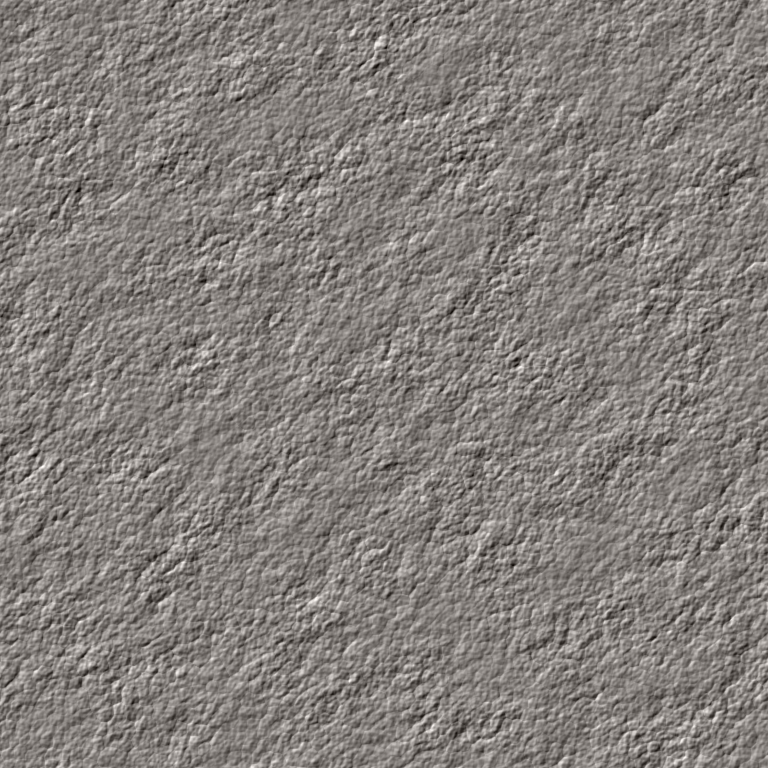
Write a Shadertoy shader that draws this texture.

```glsl
// Rough grey stone lit from the upper left.
// A height field of layered gradient noise and cellular grains, stretched
// slightly along a diagonal, is shaded by its slope towards the light.

const vec3 STONE = vec3(0.519, 0.499, 0.484);
const vec2 LIGHT_DIR = vec2(-0.707, 0.707);
const vec2 GRAIN_DIR = vec2(0.77, 0.64);
const float SLOPE_STEP = 0.001;
const float CONTRAST = 0.118;

vec2 hash2(vec2 cell) {
    vec3 h = fract(cell.xyx * vec3(0.1031, 0.1030, 0.0973));
    h += dot(h, h.yzx + 33.33);
    return fract((h.xx + h.yz) * h.zy);
}

// Dot product of a random unit gradient with the offset from its corner
float cornerRamp(vec2 cell, vec2 offset) {
    float angle = 6.28319 * hash2(cell).x;
    return dot(vec2(cos(angle), sin(angle)), offset);
}

float gradientNoise(vec2 p) {
    vec2 cell = floor(p);
    vec2 f = p - cell;
    vec2 w = f * f * f * (f * (f * 6.0 - 15.0) + 10.0);
    vec2 right = vec2(1.0, 0.0);
    vec2 up = vec2(0.0, 1.0);
    float low = mix(cornerRamp(cell, f), cornerRamp(cell + right, f - right), w.x);
    float high = mix(cornerRamp(cell + up, f - up), cornerRamp(cell + 1.0, f - 1.0), w.x);
    return mix(low, high, w.y);
}

// Rounded domes that meet in narrow creases
float cellularDomes(vec2 p) {
    vec2 cell = floor(p);
    float nearest = 4.0;
    for (int y = -1; y <= 1; y++) {
        for (int x = -1; x <= 1; x++) {
            vec2 neighbour = cell + vec2(x, y);
            vec2 away = neighbour + hash2(neighbour) - p;
            nearest = min(nearest, dot(away, away));
        }
    }
    return -nearest;
}

// Stretches features along the given direction
vec2 alongGrain(vec2 p, vec2 dir) {
    return vec2(0.92 * dot(p, dir), 1.05 * dot(p, vec2(-dir.y, dir.x)));
}

// Each layer is finer and steeper than the one before
float stoneHeight(vec2 p) {
    const mat2 turn = mat2(0.8, 0.6, -0.6, 0.8);
    float frequency = 14.0;
    float steepness = 0.22;
    vec2 q = p;
    float height = 0.0;
    for (int layer = 0; layer < 5; layer++) {
        height += steepness / frequency * gradientNoise(q * frequency + 17.3);
        q = turn * q;
        frequency *= 1.9;
        steepness *= 1.44;
    }
    float grainFrequency = 85.0;
    return height + 0.8 / grainFrequency * cellularDomes(p * grainFrequency + 41.0);
}

// Positive on faces turned towards the light
float slopeToLight(vec2 p, vec2 light, float reach) {
    float nearSide = stoneHeight(alongGrain(p + light * reach, GRAIN_DIR));
    float farSide = stoneHeight(alongGrain(p - light * reach, GRAIN_DIR));
    return (farSide - nearSide) / (2.0 * reach);
}

void mainImage(out vec4 fragColor, in vec2 fragCoord) {
    vec2 p = fragCoord / iResolution.y;

    // Calm and rugged patches
    float ruggedness = 1.0 + 0.7 * gradientNoise(alongGrain(p, GRAIN_DIR) * 11.0 + 5.7);

    float shade = CONTRAST * ruggedness * slopeToLight(p, LIGHT_DIR, SLOPE_STEP);
    fragColor = vec4(clamp(STONE + shade, 0.0, 1.0), 1.0);
}
```
